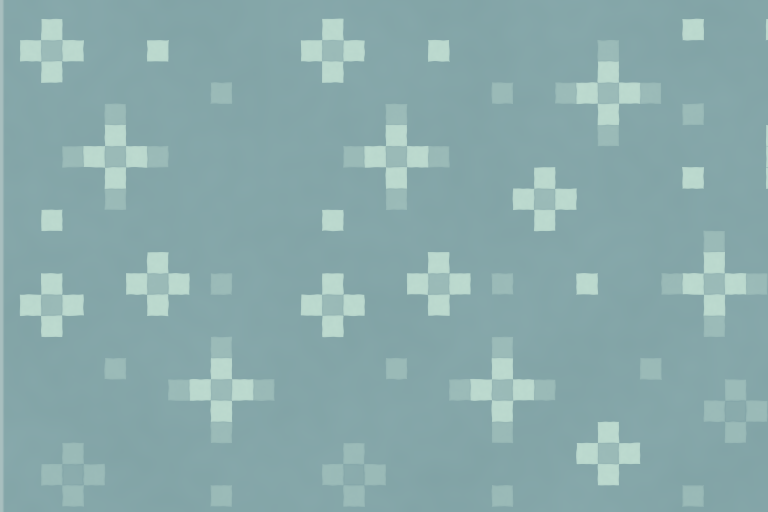
Give the GLSL for this pattern, as a Shadertoy shader.

```glsl
// Pale pixel-block sparkles, crosses and dots on a dusty teal ground.
// A twelve-motif panel is repeated twice across, then a looser scatter fills the right;
// each motif is a box distance on a square grid, worn lightly by gradient noise.

const vec3 GROUND = vec3(0.518, 0.650, 0.660);
const vec3 PALE = vec3(0.735, 0.850, 0.808);
const vec3 EDGE_STRIP = vec3(0.66, 0.75, 0.75);
const vec2 SPAN = vec2(1.5, 1.0);          // canvas size in heights
const float CELL = 0.0414;                 // side of one block
const vec2 ORIGIN = vec2(0.0391, 0.0371);  // first block, from the top left
const float PANEL_STEP = 0.5488;
const int PANELS = 2;
const float STRIP_WIDTH = 0.007;
const float DIM = 0.40;                    // tone of faint blocks
const float HOLLOW = 0.10;                 // tone inside faint crosses
const float SOFTNESS = 0.025;              // edge blur, in blocks
const float WOBBLE = 0.035;
const float RIM_DARKEN = 0.13;
const float GRAIN = 0.045;

// Motif kinds
const float FAINT_DOT = 0.0;
const float DOT = 1.0;
const float FAINT_CROSS = 2.0;
const float CROSS = 3.0;
const float SPARKLE = 4.0;

// Column, row and kind of each motif
const vec3 PANEL[12] = vec3[12](
    vec3(1, 1, CROSS), vec3(6, 1, DOT), vec3(9, 3, FAINT_DOT),
    vec3(4, 6, SPARKLE), vec3(1, 9, DOT), vec3(6, 12, CROSS),
    vec3(9, 12, FAINT_DOT), vec3(1, 13, CROSS), vec3(4, 16, FAINT_DOT),
    vec3(9, 17, SPARKLE), vec3(2, 21, FAINT_CROSS), vec3(9, 22, FAINT_DOT));

const vec3 SCATTER[15] = vec3[15](
    vec3(18, 0, DOT), vec3(14, 3, SPARKLE), vec3(18, 4, FAINT_DOT),
    vec3(18, 7, DOT), vec3(11, 8, CROSS), vec3(13, 12, DOT),
    vec3(19, 12, SPARKLE), vec3(16, 16, FAINT_DOT), vec3(20, 18, FAINT_CROSS),
    vec3(14, 20, CROSS), vec3(18, 22, FAINT_DOT),
    vec3(21.94, 0, DOT), vec3(21.94, 5, DOT), vec3(21.94, 6, DOT), vec3(21.94, 7, DOT));

vec2 hashGradient(vec2 cell) {
    vec3 h = fract(cell.xyx * vec3(0.1031, 0.1030, 0.0973));
    h += dot(h, h.yzx + 33.33);
    float angle = 6.2832 * fract((h.x + h.y) * h.z);
    return vec2(cos(angle), sin(angle));
}

float gradientNoise(vec2 p) {
    vec2 i = floor(p), f = fract(p);
    vec2 u = f * f * f * (f * (f * 6.0 - 15.0) + 10.0);
    vec2 e = vec2(1, 0);
    float low = mix(dot(hashGradient(i), f), dot(hashGradient(i + e), f - e), u.x);
    float high = mix(dot(hashGradient(i + e.yx), f - e.yx),
                     dot(hashGradient(i + 1.0), f - 1.0), u.x);
    return mix(low, high, u.y);
}

float within(float d, float radius, float blur) {
    return smoothstep(-blur, blur, radius - d);
}

// Tone and rim strength of one motif; q is in blocks from its centre
vec2 motif(vec2 q, float kind, float blur) {
    vec2 a = abs(q);
    float reach = max(a.x, a.y);
    float arm = within(min(a.x, a.y), 0.5, blur);
    float core = within(reach, 0.5, blur);
    float inner = within(reach, 1.5, blur);
    float outer = within(reach, 2.5, blur);
    bool faint = kind == FAINT_DOT || kind == FAINT_CROSS;
    float strength = faint ? DIM : 1.0;
    float tone = core * strength;
    float cover = core;
    if (kind >= FAINT_CROSS) {
        cover = arm * (kind == SPARKLE ? outer : inner);
        float tip = kind == SPARKLE ? DIM * outer : 0.0;
        tone = arm * mix(mix(tip, strength, inner), faint ? HOLLOW : DIM, core);
    }
    vec2 block = abs(fract(q + 0.5) - 0.5);
    float rim = smoothstep(0.40, 0.50, max(block.x, block.y));
    return vec2(tone, cover * rim);
}

void mainImage(out vec4 fragColor, in vec2 fragCoord) {
    vec2 p = fragCoord / iResolution.xy * SPAN;
    p.y = SPAN.y - p.y;
    float blur = max(SOFTNESS, 0.6 / (iResolution.y * CELL));

    // Grid position with slightly uneven edges
    vec2 grid = (p - ORIGIN) / CELL - 0.5;
    grid += WOBBLE * vec2(gradientNoise(grid * 2.7), gradientNoise(grid * 2.7 + 41.0));

    // Repeated panels, then the looser scatter on the last panel's grid
    vec2 mark = vec2(0);
    vec2 q = grid;
    for (int n = 0; n < PANELS; n++) {
        q = grid - vec2(float(n) * PANEL_STEP / CELL, 0);
        for (int i = 0; i < PANEL.length(); i++)
            mark = max(mark, motif(q - PANEL[i].xy, PANEL[i].z, blur));
    }
    for (int i = 0; i < SCATTER.length(); i++)
        mark = max(mark, motif(q - SCATTER[i].xy, SCATTER[i].z, blur));

    // Ground drift, block wear and the pale left margin
    vec3 ground = GROUND + 0.014 * gradientNoise(p * 4.0) + 0.008 * gradientNoise(p * 23.0);
    float wear = gradientNoise(grid * 3.1) + 0.6 * gradientNoise(grid * 7.3);
    float tone = mark.x * (1.0 + GRAIN * wear) - RIM_DARKEN * mark.y * (0.7 + 0.6 * wear);
    vec3 color = mix(ground, PALE, tone);
    color = mix(color, EDGE_STRIP, 1.0 - smoothstep(0.5 * STRIP_WIDTH, 1.4 * STRIP_WIDTH, p.x));
    fragColor = vec4(color, 1.0);
}
```
